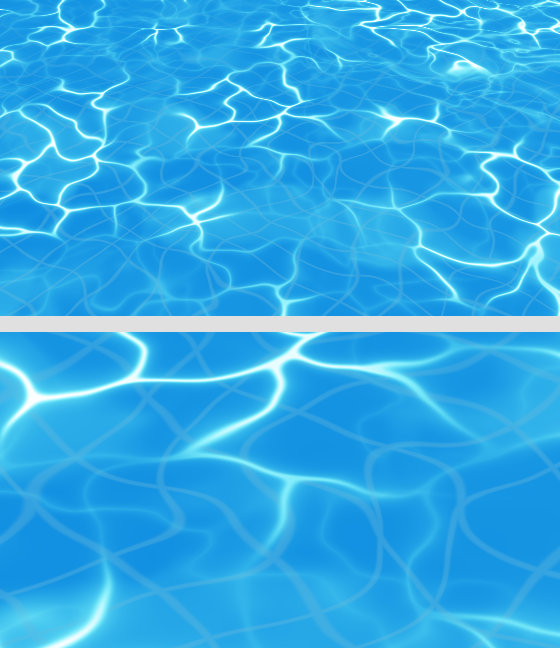
Top: the whole. Bottom: its middle third, enlarged.
Reproduce this texture procedurally as a WebGL 1 fragment shader.

```glsl
precision highp float;
// Sunlit swimming pool seen at a slant: caustic light on a tiled floor.
// The view is projected onto a plane; warped Voronoi borders form the bright
// net, ridged noise the fainter folds, and a refracted grid the tile joints.

uniform vec2 u_resolution;

const float HORIZON = 2.0;
const float DEPTH_STRETCH = 2.6;
const float CELLS_PER_UNIT = 7.5;
const float TILE_SIZE = 0.075;
const vec3 JOINT_COLOR = vec3(0.42, 0.73, 0.86);

vec2 hash2(vec2 p) {
  vec3 h = fract(vec3(p.xyx) * vec3(0.1031, 0.1030, 0.0973));
  h += dot(h, h.yzx + 33.33);
  return fract((h.xx + h.yz) * h.zy);
}

float noise(vec2 p) {
  vec2 i = floor(p);
  vec2 f = fract(p);
  f = f * f * f * (f * (f * 6.0 - 15.0) + 10.0);
  float low = mix(hash2(i).x, hash2(i + vec2(1.0, 0.0)).x, f.x);
  float high = mix(hash2(i + vec2(0.0, 1.0)).x, hash2(i + 1.0).x, f.x);
  return mix(low, high, f.y);
}

float fbm(vec2 p) {
  return 0.6 * noise(p) + 0.28 * noise(p * 2.1 + 7.3) + 0.12 * noise(p * 4.3 + 3.1);
}

// Smooth vector offset in the range -0.5 to 0.5
vec2 sway(vec2 p) {
  return vec2(noise(p), noise(p + vec2(31.7, 17.3))) - 0.5;
}

vec2 cellPoint(vec2 cell) {
  return cell + 0.06 + 0.88 * hash2(cell);
}

// Distance to the nearest Voronoi border, rounded where borders meet
float borderDistance(vec2 p, float sharpness) {
  vec2 home = floor(p);
  vec2 nearest = vec2(8.0);
  for (int y = -1; y <= 1; y++) {
    for (int x = -1; x <= 1; x++) {
      vec2 r = cellPoint(home + vec2(float(x), float(y))) - p;
      if (dot(r, r) < dot(nearest, nearest)) nearest = r;
    }
  }
  float total = 0.0;
  for (int y = -2; y <= 2; y++) {
    for (int x = -2; x <= 2; x++) {
      vec2 r = cellPoint(home + vec2(float(x), float(y))) - p;
      vec2 across = r - nearest;
      if (dot(across, across) > 0.0001) {
        total += exp(-sharpness * dot(0.5 * (r + nearest), normalize(across)));
      }
    }
  }
  return max(0.0, -log(max(total, 1e-12)) / sharpness);
}

// Bright curves along the middle level of a noise field
float fold(vec2 p, float width) {
  return exp(-abs(fbm(p) - 0.5) / width);
}

// Main net: a thin core in a wide glow, fading in and out along its length
float causticNet(vec2 p, float coreWidth) {
  vec2 bent = p + 0.85 * sway(p * 0.9) + 0.32 * sway(p * 2.3 + 5.0);
  float d = borderDistance(bent, 30.0);
  float power = mix(0.22, 1.2, smoothstep(0.25, 0.72, noise(p * 0.85 + 11.0)));
  float core = exp(-d * d / (coreWidth * coreWidth));
  return power * (0.24 * exp(-d / 0.065) + 0.36 * power * core);
}

// Coverage of the tile joints, bent by the water above them
float tileJoints(vec2 p, float width) {
  vec2 bent = p + 0.10 * sway(p * 6.0) + 0.035 * sway(p * 13.0 + 4.0);
  vec2 grid = mat2(0.79, 0.62, -0.62, 0.79) * bent / TILE_SIZE;
  vec2 d = abs(fract(grid) - 0.5);
  return 1.0 - smoothstep(0.4 * width, 1.6 * width, min(d.x, d.y));
}

// Pool blue at zero light, rising through cyan to white
vec3 waterColor(float light) {
  float x = min(light, 0.6);
  vec3 tint = vec3(0.09 + x, 0.59 + x * (1.2 - 0.97 * x), 0.89 + x * (0.3 - 0.2 * x));
  return mix(tint, vec3(1.0), smoothstep(0.5, 0.95, light));
}

void main() {
  vec2 uv = gl_FragCoord.xy / u_resolution.y;
  float aspect = u_resolution.x / u_resolution.y;
  float depth = 1.0 / (HORIZON - uv.y);
  vec2 plane = vec2((uv.x - 0.5 * aspect) * depth, DEPTH_STRETCH * depth);
  vec2 cells = plane * CELLS_PER_UNIT + 40.0;

  // Light gathered on the floor
  float light = causticNet(cells, 0.008 + 0.028 * depth);
  vec2 drift = cells + 1.1 * sway(cells * 0.8 + 20.0);
  light += 0.10 * fold(drift * 0.9 + 9.0, 0.035) * noise(cells * 0.7 + 2.0);
  light += 0.09 * smoothstep(0.5, 0.8, fbm(drift * 0.8 + 60.0));
  light += 0.035 * (fbm(cells * 0.5) - 0.5) - 0.012;
  light += 0.018 * (uv.x / aspect + uv.y - 1.0);

  // Sky glints on the far ripples at the upper right
  float far = smoothstep(1.15, 1.9, uv.x / aspect + uv.y);
  light += 0.30 * far * fold(drift * vec2(0.8, 1.1) + 80.0, 0.022);

  vec3 color = waterColor(light);
  float joints = tileJoints(plane, 0.012 + 0.045 * depth);
  float jointFade = 0.36 * (1.0 - 0.75 * smoothstep(0.65, 1.0, depth));
  jointFade *= 1.0 - smoothstep(0.1, 0.4, light);
  gl_FragColor = vec4(mix(color, JOINT_COLOR, joints * jointFade), 1.0);
}
```
